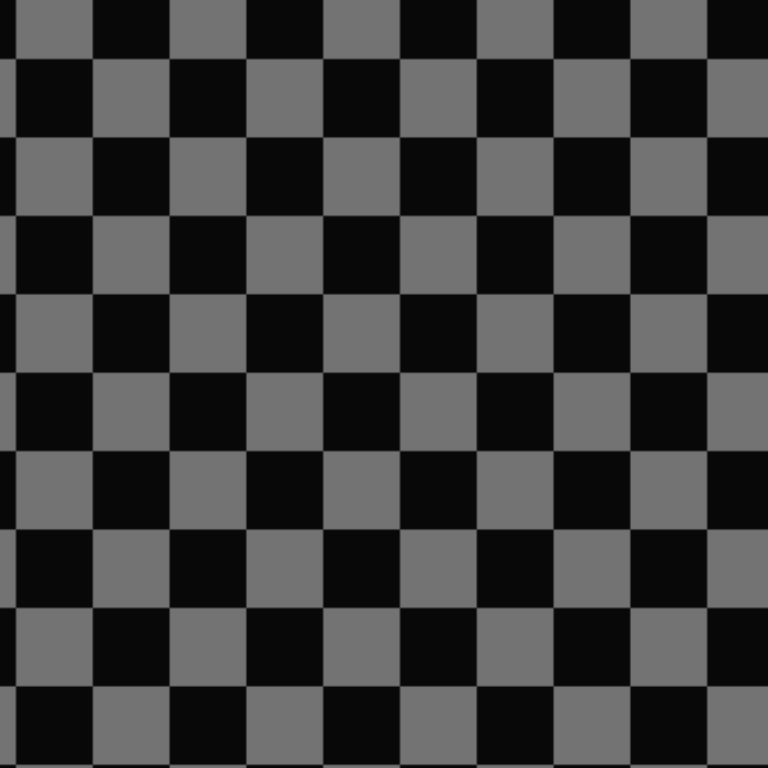
Give the GLSL for this pattern, as a WebGL 1 fragment shader.

```glsl
precision highp float;
// Draws a flat black and grey checkerboard with slightly tall cells and soft edges.

uniform vec2 u_resolution;

const vec2 CELL_SIZE = vec2(0.1000, 0.1021);   // fraction of the canvas
const vec2 GRID_ORIGIN = vec2(0.0208, 0.0042); // lower left corner of a dark cell
const float EDGE_HALF_WIDTH = 0.0015;          // softness of the cell borders
const vec3 DARK = vec3(0.03);
const vec3 LIGHT = vec3(0.45);

// Square wave per axis, from -1 to 1, ramping through zero at the cell borders.
vec2 softSquareWave(vec2 gridPos, vec2 halfWidth) {
  vec2 borderDistance = (0.5 - abs(fract(gridPos) - 0.5)) * CELL_SIZE;
  vec2 side = 1.0 - 2.0 * mod(floor(gridPos), 2.0);
  return side * clamp(borderDistance / halfWidth, 0.0, 1.0);
}

void main() {
  vec2 uv = gl_FragCoord.xy / u_resolution;
  vec2 gridPos = (uv - GRID_ORIGIN) / CELL_SIZE;

  // Keep borders at least one pixel wide on small canvases.
  vec2 halfWidth = max(vec2(EDGE_HALF_WIDTH), 0.5 / u_resolution);

  // Cells with matching signs on both axes are dark, the others light.
  vec2 wave = softSquareWave(gridPos, halfWidth);
  float lightness = 0.5 - 0.5 * wave.x * wave.y;

  gl_FragColor = vec4(mix(DARK, LIGHT, lightness), 1.0);
}
```
